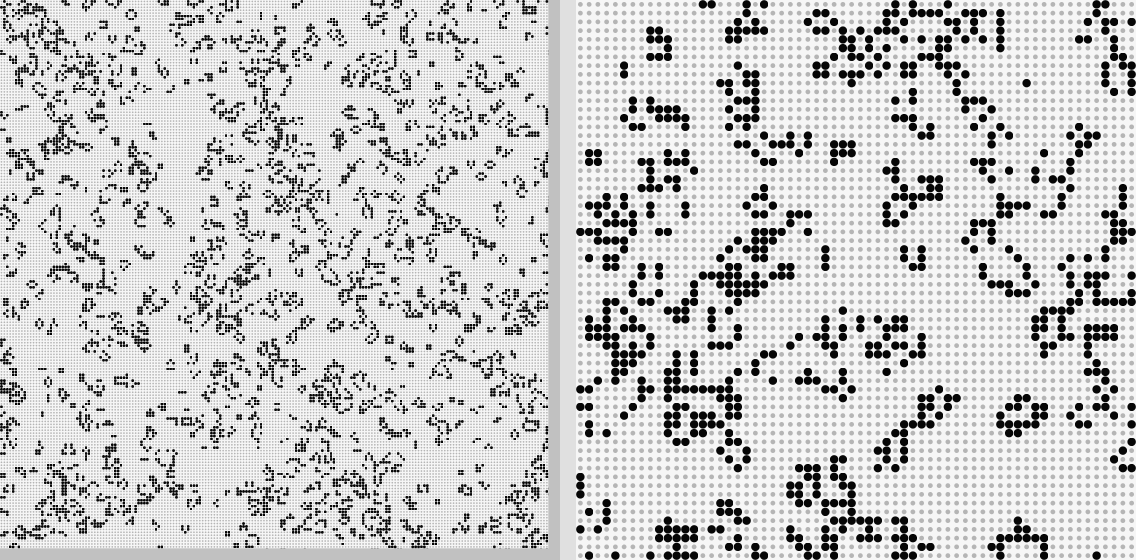
Left, the full canvas; right, a detail of the centre.
Give the GLSL for this pattern, as a WebGL 1 fragment shader.

```glsl
precision highp float;
// A board of cellular-automaton cells: black discs are live, small grey dots are dead.
// Each cell seeds its 7x7 neighbourhood from a hash and runs three generations of
// the birth-on-3, survive-on-2-or-3 rule. A grey margin closes the right and lower sides.
uniform vec2 u_resolution;

const float CELLS_ACROSS = 192.0;  // cells along the canvas, margin included
const float MARGIN = 4.0;          // margin width in cells
const float PATCH_SIZE = 11.0;     // size of sparse and crowded areas in cells
const float LIVE_RADIUS = 0.48;
const float DEAD_RADIUS = 0.27;

const vec3 PAPER = vec3(0.965);
const vec3 DEAD_DOT = vec3(0.71);
const vec3 LIVE_DISC = vec3(0.025);
const vec3 MARGIN_GREY = vec3(0.755);

const int SIDE = 7;                // seeded neighbourhood: 2 * generations + 1
const int GENERATIONS = 3;

float hash(vec2 p) {
  vec3 q = fract(vec3(p.xyx) * 0.1031);
  q += dot(q, q.yzx + 33.33);
  return fract((q.x + q.y) * q.z);
}

float valueNoise(vec2 p) {
  vec2 corner = floor(p);
  vec2 f = fract(p);
  vec2 w = f * f * (3.0 - 2.0 * f);
  float low = mix(hash(corner), hash(corner + vec2(1.0, 0.0)), w.x);
  float high = mix(hash(corner + vec2(0.0, 1.0)), hash(corner + 1.0), w.x);
  return mix(low, high, w.y);
}

// Random first state, with a density that varies over the board.
float seedState(vec2 cell) {
  float density = mix(0.09, 0.31, valueNoise(cell / PATCH_SIZE + 57.0));
  return step(hash(cell + 211.0), density);
}

// State of one cell after all generations, 1.0 for live.
float evolvedState(vec2 cell) {
  float state[SIDE * SIDE];
  for (int y = 0; y < SIDE; y++) {
    for (int x = 0; x < SIDE; x++) {
      vec2 offset = vec2(float(x), float(y)) - float(GENERATIONS);
      state[y * SIDE + x] = seedState(cell + offset);
    }
  }
  // Each result replaces the corner of its 3x3 block, which no later block reads.
  for (int g = 0; g < GENERATIONS; g++) {
    for (int y = 0; y < SIDE - 2; y++) {
      for (int x = 0; x < SIDE - 2; x++) {
        if (x + 2 * g > SIDE - 3 || y + 2 * g > SIDE - 3) continue;
        float total = 0.0;
        for (int j = 0; j < 3; j++) {
          for (int i = 0; i < 3; i++) {
            total += state[(y + j) * SIDE + x + i];
          }
        }
        float self = state[(y + 1) * SIDE + x + 1];
        bool live = abs(total - 3.0) < 0.5 || (abs(total - 4.0) < 0.5 && self > 0.5);
        state[y * SIDE + x] = live ? 1.0 : 0.0;
      }
    }
  }
  return state[0];
}

// Smooth fill of a signed distance over one pixel.
float coverage(float signedDistance, float pixel) {
  return clamp(0.5 - signedDistance / pixel, 0.0, 1.0);
}

void main() {
  float canvas = min(u_resolution.x, u_resolution.y);
  float pixel = CELLS_ACROSS / canvas;
  vec2 board = gl_FragCoord.xy * pixel;

  // Discs
  float live = evolvedState(floor(board));
  float radius = mix(DEAD_RADIUS, LIVE_RADIUS, live);
  float disc = coverage(length(fract(board) - 0.5) - radius, pixel);
  vec3 color = mix(PAPER, mix(DEAD_DOT, LIVE_DISC, live), disc);

  // Margin
  float outside = max(board.x - (CELLS_ACROSS - MARGIN), MARGIN - board.y);
  color = mix(MARGIN_GREY, color, coverage(outside, pixel));

  gl_FragColor = vec4(color, 1.0);
}
```
